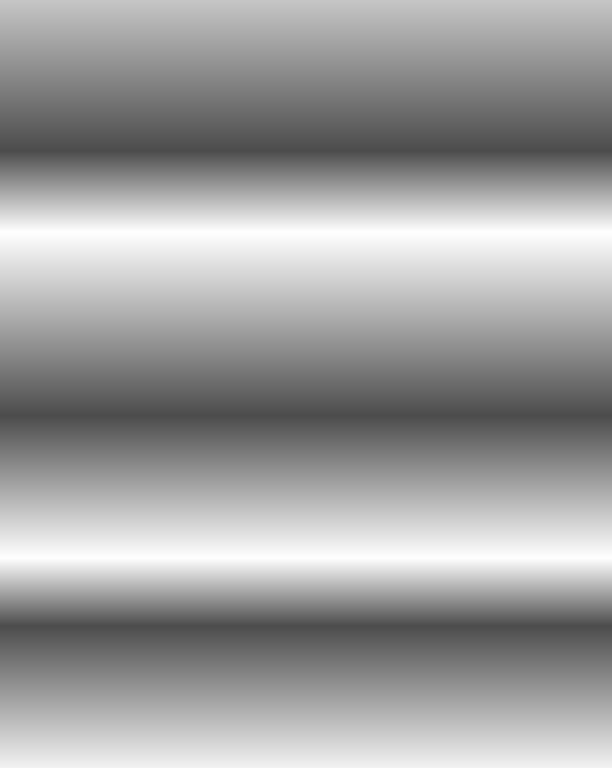
Give the GLSL for this background, as a Shadertoy shader.

```glsl
const float DARK = 0.298;
const float LIGHT = 1.0;
const float BOTTOM_GREY = 0.95;
const float TOP_GREY = 0.776;

// Each stop holds a height from the bottom edge and its grey level
const int STOP_COUNT = 7;
const vec2 STOPS[STOP_COUNT] = vec2[](
    vec2(0.0, BOTTOM_GREY),
    vec2(0.185, DARK),
    vec2(0.2735, LIGHT),
    vec2(0.4585, DARK),
    vec2(0.698, LIGHT),
    vec2(0.8035, DARK),
    vec2(1.0, TOP_GREY)
);

// Piecewise linear sheen through all stops
float metalSheen(float height) {
    float grey = STOPS[0].y;
    for (int i = 1; i < STOP_COUNT; i++) {
        vec2 lower = STOPS[i - 1];
        vec2 upper = STOPS[i];
        float ramp = clamp((height - lower.x) / (upper.x - lower.x), 0.0, 1.0);
        grey += (upper.y - lower.y) * ramp;
    }
    return grey;
}

void mainImage(out vec4 fragColor, in vec2 fragCoord) {
    float height = fragCoord.y / iResolution.y;
    fragColor = vec4(vec3(metalSheen(height)), 1.0);
}
```
